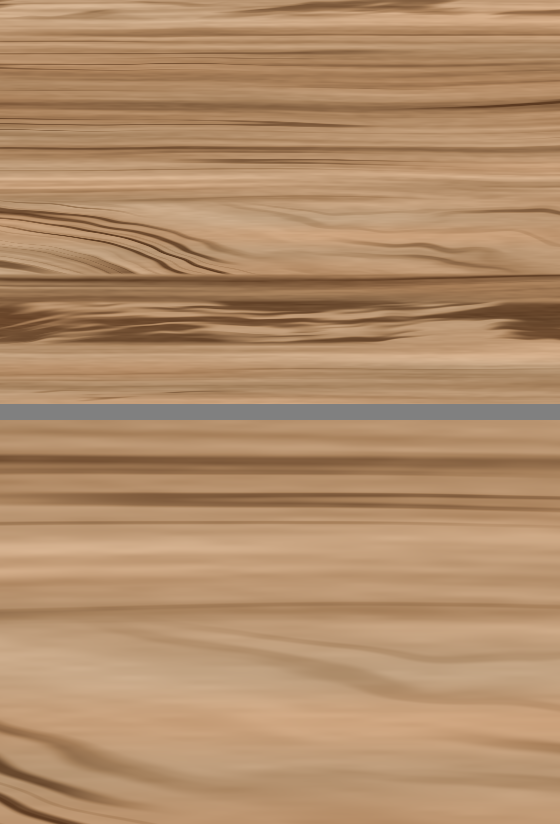
Top: the whole. Bottom: its middle third, enlarged.
This texture is drawn by a WebGL 1 fragment shader. Its source:

```glsl
precision highp float;
// Striped wood veneer with horizontal grain. Straight grain, sweeping figure and
// feathered dark patches are three layers of stretched noise, joined in bands.
// Each layer yields a tone from 0 to 1, which a three-stop ramp turns into colour.
uniform vec2 u_resolution;

const vec3 DARK_HEART = vec3(0.36, 0.23, 0.13);
const vec3 MID_TAN    = vec3(0.66, 0.505, 0.355);
const vec3 PALE_SAP   = vec3(0.87, 0.735, 0.60);
const vec3 GREY_TINT  = vec3(0.97, 1.0, 1.03);
const vec3 ROSE_TINT  = vec3(1.02, 0.99, 0.97);

const float SWAY         = 0.022;  // slow waviness of the straight grain
const float VEIN_WIDTH   = 0.15;   // width of the dark veins in noise units
const float VEIN_DEPTH   = 0.36;
const float FIGURE_FALL  = 0.15;   // drop of the sweeping figure
const float PATCH_DEPTH  = 0.62;
const float PORE_DEPTH   = 0.07;
const float SEAM_SOFT    = 0.004;  // blur of the joins between bands

float hash(vec2 p) {
  return fract(sin(dot(p, vec2(127.1, 311.7))) * 43758.5453);
}

// One noise row, shifted at random so that the cells do not line up
float row(float x, float r) {
  x += 37.0 * hash(vec2(r, 7.0));
  float i = floor(x);
  return mix(hash(vec2(i, r)), hash(vec2(i + 1.0, r)), smoothstep(0.0, 1.0, x - i));
}

float grain(vec2 p) {
  float r = floor(p.y);
  return mix(row(p.x, r), row(p.x, r + 1.0), smoothstep(0.0, 1.0, p.y - r));
}

float glow(float v, float centre, float width) {
  float d = (v - centre) / width;
  return exp(-d * d);
}

float band(float v, float lo, float hi, float soft) {
  return smoothstep(lo - soft, lo + soft, v) * (1.0 - smoothstep(hi - soft, hi + soft, v));
}

// Thin dark contour of a noise field
float vein(float n, float width) {
  return 1.0 - smoothstep(width * 0.25, width, abs(n - 0.5));
}

// Broad shades across the board, by depth below the top edge
float shade(float t) {
  float tone = 0.66 + 0.18 * glow(t, 0.03, 0.055);
  tone -= 0.15 * glow(t, 0.19, 0.065);
  tone -= 0.34 * glow(t, 0.262, 0.012) + 0.17 * glow(t, 0.29, 0.025);
  tone += 0.20 * glow(t, 0.445, 0.018);
  tone -= 0.20 * band(t, 0.68, 0.745, 0.01) + 0.12 * glow(t, 0.685, 0.01);
  tone -= 0.12 * glow(t, 0.742, 0.008);
  tone += 0.15 * glow(t, 0.885, 0.035);
  return tone - 0.12 * glow(t, 0.95, 0.012);
}

float straightGrain(float x, float t) {
  float s = t + SWAY * (grain(vec2(x * 1.6, t * 4.0)) - 0.5)
              + 0.003 * (grain(vec2(x * 5.0, t * 18.0)) - 0.5);
  float tone = shade(mix(t, s, 0.6));
  tone += 0.20 * (grain(vec2(x * 0.9, s * 38.0)) - 0.5);
  tone += 0.24 * (grain(vec2(x * 1.4, s * 95.0 + 40.0)) - 0.5);
  tone += 0.17 * (grain(vec2(x * 2.5, s * 190.0 + 90.0)) - 0.5);
  float density = 0.35 + 0.65 * band(t, 0.08, 0.42, 0.04);
  float strength = smoothstep(0.25, 0.8, grain(vec2(x * 1.8, s * 55.0 + 11.0)));
  float lines = vein(grain(vec2(x * 0.8, s * 72.0 + 200.0)), VEIN_WIDTH);
  return tone - VEIN_DEPTH * density * strength * lines;
}

// Pale wood whose veins sweep down towards the right
float sweepingFigure(float x, float t) {
  float depth = clamp((t - 0.48) / 0.2, 0.0, 1.0);
  float fall = FIGURE_FALL * smoothstep(-0.1, 0.85, x) + 0.03 * x;
  float q = t - fall * mix(0.3, 1.0, depth);
  q += 0.030 * (grain(vec2(x * 2.6, t * 9.0)) - 0.5);
  q += 0.006 * (grain(vec2(x * 13.0, t * 45.0)) - 0.5);
  float tone = 0.76 + 0.18 * (grain(vec2(x * 1.3, q * 42.0)) - 0.5);
  tone += 0.17 * (grain(vec2(x * 2.0, q * 130.0)) - 0.5);
  float corner = glow(x, 0.3, 0.4) * smoothstep(0.2, 0.8, depth);
  float strength = smoothstep(0.2, 0.7, grain(vec2(x * 2.5, q * 38.0 + 70.0)) + 0.25 * corner);
  float lines = vein(grain(vec2(x * 0.9, q * 62.0 + 300.0)), VEIN_WIDTH * (1.0 + 0.5 * corner));
  float hair = vein(grain(vec2(x * 1.5, q * 110.0 + 500.0)), VEIN_WIDTH);
  return tone - (0.46 + 0.16 * corner) * strength * lines - 0.12 * hair;
}

// Feathered dark streaks gathered in slanting patches
float darkPatches(float x, float t) {
  float q = t + 0.05 * x + 0.035 * (grain(vec2(x * 4.0, t * 11.0)) - 0.5);
  q += 0.007 * (grain(vec2(x * 16.0, t * 50.0)) - 0.5);
  float gather = grain(vec2(x * 3.6, q * 17.0 + 23.0));
  float feather = grain(vec2(x * 5.0, q * 85.0)) * 0.6 + grain(vec2(x * 9.0, q * 170.0)) * 0.4;
  return smoothstep(0.72, 0.98, gather + 0.65 * (feather - 0.1));
}

vec3 woodColour(float tone) {
  vec3 lower = mix(DARK_HEART, MID_TAN, clamp(tone * 2.0, 0.0, 1.0));
  return mix(lower, PALE_SAP, clamp(tone * 2.0 - 1.0, 0.0, 1.0));
}

void main() {
  vec2 p = gl_FragCoord.xy / u_resolution.y;
  float x = p.x, t = 1.0 - p.y;

  // Join the layers
  float join = 0.018 * (grain(vec2(x * 2.0, 3.0)) - 0.5);
  float tone = mix(straightGrain(x, t), sweepingFigure(x, t),
                   smoothstep(0.48, 0.51, t + join) * band(t, 0.3, 0.678, SEAM_SOFT));
  float patchBand = band(t, 0.748, 0.85, SEAM_SOFT * 2.0);
  tone = mix(tone, 0.72 + 0.35 * (tone - 0.66), patchBand);
  float patchArea = patchBand + 0.75 * (1.0 - smoothstep(0.025, 0.055, t))
                  + 0.85 * smoothstep(0.96, 0.975, t) * (1.0 - smoothstep(0.5, 0.75, x));
  tone -= PATCH_DEPTH * patchArea * darkPatches(x, t);

  // Fine pores and a slow drift of hue
  tone += PORE_DEPTH * (grain(vec2(x * 28.0, t * 260.0)) - 0.5);
  vec3 tint = mix(GREY_TINT, ROSE_TINT, grain(vec2(x * 1.2, t * 24.0 + 60.0)));
  gl_FragColor = vec4(woodColour(clamp(tone, 0.0, 1.0)) * tint, 1.0);
}
```
